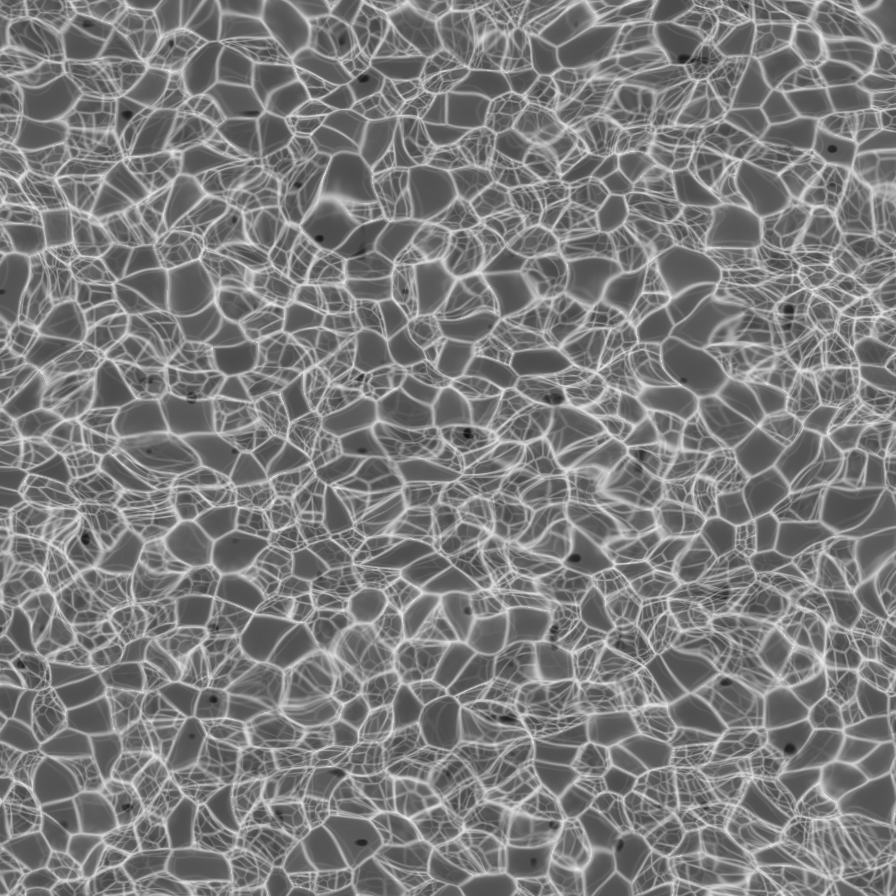
Give the GLSL for this texture, as a three.js fragment shader.

```glsl
// Tangled grey foam: a web of pale fibres around flat dark cells, with bright knots.
varying vec2 vUv;

vec2 hash2(vec2 p) {
  vec3 q = fract(p.xyx * vec3(0.1031, 0.1030, 0.0973));
  q += dot(q, q.yzx + 33.33);
  return fract((q.xx + q.yz) * q.zy);
}

// Smooth two-channel value noise
vec2 noise2(vec2 p) {
  vec2 i = floor(p), f = fract(p);
  f = f * f * (3.0 - 2.0 * f);
  return mix(mix(hash2(i), hash2(i + vec2(1, 0)), f.x),
             mix(hash2(i + vec2(0, 1)), hash2(i + vec2(1, 1)), f.x), f.y);
}

// Voronoi web: x = distance to the wall, y = distance to the next wall, z = cell id
vec3 web(vec2 p, float scale) {
  p *= scale;
  vec2 cell = floor(p), home = cell, toSeed = vec2(0);
  float nearest = 9.0;
  for (int y = -1; y <= 1; y++)
    for (int x = -1; x <= 1; x++) {
      vec2 c = cell + vec2(x, y);
      vec2 d = c + hash2(c) - p;
      if (dot(d, d) < nearest) {
        nearest = dot(d, d);
        home = c;
        toSeed = d;
      }
    }
  vec2 walls = vec2(9.0);
  for (int y = -2; y <= 2; y++)
    for (int x = -2; x <= 2; x++) {
      if (x == 0 && y == 0) continue;
      vec2 c = home + vec2(x, y);
      vec2 d = c + hash2(c) - p;
      float wall = dot(0.5 * (toSeed + d), normalize(d - toSeed));
      walls = wall < walls.x ? vec2(wall, walls.x) : vec2(walls.x, min(walls.y, wall));
    }
  return vec3(walls / scale, hash2(home + 71.0).x);
}

float fibre(float dist, float width) {
  return exp(-dist * dist / (width * width));
}

void main() {
  // Cells are a little wider than tall, and bent by two sizes of noise
  vec2 p = vUv * vec2(1.0, 1.2) + 3.0;
  vec2 q = p + (noise2(p * 8.0) - 0.5) * 0.05 + (noise2(p * 24.0) - 0.5) * 0.02;
  vec2 patchy = noise2(p * 16.0 + 40.0);
  vec2 along = noise2(p * 55.0 + 11.0);

  // Main walls; some cells stay open, the others are filled with finer strands
  vec3 coarse = web(q, 25.0);
  float filled = smoothstep(0.22, 0.5, coarse.z);

  // Flat cell floors, with a mottled film and a few black pits
  vec2 film = noise2(q * vec2(130.0, 90.0));
  vec2 pit = noise2(p * 42.0 + 5.0);
  float grey = 0.29 + 0.06 * fract(coarse.z * 7.3);
  grey += filled * 0.09 * (film.x - 0.4);
  grey -= 0.2 * smoothstep(0.68, 0.84, pit.x * pit.y);

  // Walls with a faint halo
  float light = fibre(coarse.x, 0.0021) * (0.25 + 0.25 * along.x);
  light += 0.05 * exp(-coarse.x / 0.006);

  // Knots where walls meet, strong in some patches only
  float knot = smoothstep(0.3, 0.8, patchy.x);
  light += exp(-coarse.y / 0.005) * (0.06 + 0.32 * knot) * (0.5 + film.y);

  // Shifted copies of the walls run beside them as bundles
  for (int i = 0; i < 2; i++) {
    float k = float(i);
    vec2 shift = (noise2(p * (17.0 + 6.0 * k) + 19.0 * (k + 1.0)) - 0.5) * 0.026;
    vec3 strand = web(q + shift, 25.0);
    light += fibre(strand.x, 0.0016) * (0.1 + 0.18 * along.y) * mix(0.25, 1.0, filled);
  }

  // Finer webs inside the filled cells
  vec3 medium = web(q + 1.7, 41.0);
  vec3 fine = web(q + (film - 0.5) * 0.004 + 4.1, 66.0);
  light += filled * fibre(medium.x, 0.0018) * (0.14 + 0.2 * along.x);
  light += filled * fibre(fine.x, 0.0014) * 0.16 * patchy.y;

  // Soft shoulder keeps the crossings below white
  grey += 0.62 * (1.0 - exp(-1.7 * light));
  gl_FragColor = vec4(vec3(clamp(grey, 0.0, 1.0)), 1.0);
}
```
